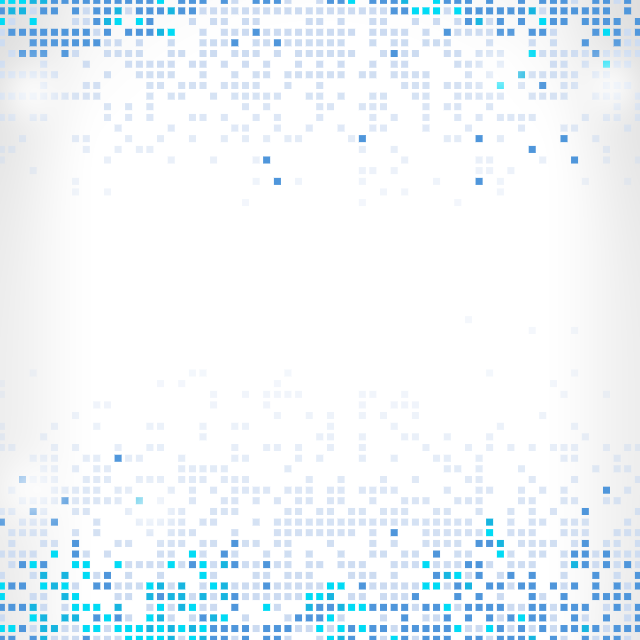
A three.js fragment shader for this background:

```glsl
// Mosaic of small blue and cyan squares that thins out from the top and bottom
// edges towards a white middle, over a soft grey vignette with white glows.
// A jitter-free grid is filled by hashed chance; bumps shape the vivid clusters.
varying vec2 vUv;

const vec2 PITCH = vec2(0.01659, 0.01664);
const vec2 FIRST_CELL = vec2(0.002, 0.0004);
const float HALF_SIDE = 0.0055;
const float SOFTNESS = 0.0008;

const vec3 PALE = vec3(0.80, 0.86, 0.945);
const vec3 BLUE = vec3(0.31, 0.59, 0.86);
const vec3 TEAL = vec3(0.09, 0.71, 0.88);
const vec3 CYAN = vec3(0.0, 0.86, 0.96);

float hash(vec2 p) {
  return fract(sin(dot(p, vec2(127.1, 311.7))) * 43758.5453);
}

float bump(float x, float center, float width) {
  float d = (x - center) / width;
  return exp(-d * d);
}

float blob(vec2 p, vec2 center, float radius) {
  vec2 d = (p - center) / radius;
  return exp(-dot(d, d));
}

float squareMask(vec2 offset, float halfSide) {
  vec2 d = abs(offset) - halfSide;
  return 1.0 - smoothstep(-SOFTNESS, SOFTNESS, max(d.x, d.y));
}

// Reach of the vivid squares inwards from each edge
float topReach(float x) {
  return 0.015 + 0.10 * bump(x, 0.07, 0.10) + 0.07 * bump(x, 0.24, 0.04)
    + 0.04 * bump(x, 0.69, 0.05) + 0.09 * bump(x, 0.82, 0.05)
    + 0.09 * bump(x, 0.95, 0.08);
}

float bottomReach(float x) {
  return 0.05 + 0.15 * bump(x, 0.10, 0.11) + 0.11 * bump(x, 0.32, 0.07)
    + 0.05 * bump(x, 0.52, 0.05) + 0.10 * bump(x, 0.69, 0.06)
    + 0.14 * bump(x, 0.78, 0.04) + 0.15 * bump(x, 0.92, 0.08);
}

// Likelihood of cyan among the vivid squares
float cyanShare(vec2 p) {
  float top = blob(p, vec2(0.02, 0.99), 0.05) + blob(p, vec2(0.23, 0.93), 0.06)
    + blob(p, vec2(0.68, 0.98), 0.05) + blob(p, vec2(0.81, 0.91), 0.04);
  float bottom = blob(p, vec2(0.10, 0.08), 0.09) + blob(p, vec2(0.30, 0.10), 0.06)
    + blob(p, vec2(0.25, 0.02), 0.08) + blob(p, vec2(0.53, 0.04), 0.06)
    + blob(p, vec2(0.68, 0.12), 0.05) + blob(p, vec2(0.77, 0.19), 0.04);
  return min(0.06 + 0.85 * (top + bottom), 0.92);
}

float whiteGlow(vec2 p) {
  float glow = blob(p, vec2(0.05, 0.855), 0.045) + blob(p, vec2(0.955, 0.865), 0.045)
    + 0.8 * blob(p, vec2(0.78, 0.89), 0.04) + blob(p, vec2(0.05, 0.235), 0.05)
    + blob(p, vec2(0.235, 0.205), 0.045);
  return min(0.7 * glow, 0.8);
}

vec3 backdrop(vec2 p) {
  float side = smoothstep(0.68, 1.02, abs(p.x - 0.5) * 2.0);
  float corner = smoothstep(0.7, 1.1, length((p - vec2(0.5, 0.35)) * vec2(1.5, 1.2)));
  return vec3(1.0 - 0.065 * side - 0.065 * corner);
}

// Colour and opacity of one grid cell
vec4 cellColor(vec2 cell, vec2 center) {
  bool upper = center.y > 0.5;
  float depth = max(upper ? 1.0 - center.y : center.y, 0.0);
  float extent = upper ? 0.345 : 0.44;
  float reach = upper ? topReach(center.x) : bottomReach(center.x);

  // Every second row is a little fuller
  float fade = max(1.0 - depth / extent, 0.0);
  float parity = mod(cell.y, 2.0) * 2.0 - 1.0;
  float density = (upper ? 0.82 : 0.93) * fade + 0.12 * parity * fade;
  float present = step(hash(cell), density);

  float vividShare = 0.72 * (1.0 - smoothstep(0.6 * reach, 1.2 * reach, depth));
  float strayShare = 0.025 * step(depth, 0.32);
  float vivid = step(hash(cell + 17.3), max(vividShare, strayShare));

  float cyanish = step(hash(cell + 41.7), cyanShare(center));
  vec3 bright = mix(TEAL, CYAN, step(0.45, hash(cell + 73.1)));
  vec3 accent = mix(BLUE, bright, cyanish);
  float paleOpacity = mix(0.22, 1.0, smoothstep(0.0, 0.85, fade));
  return vec4(mix(PALE, accent, vivid), present * mix(paleOpacity, 1.0, vivid));
}

void main() {
  // Rows are counted down from the top edge
  vec2 gridPos = vec2(vUv.x, 1.0 - vUv.y) - FIRST_CELL;
  vec2 cell = floor(gridPos / PITCH + 0.5);
  vec2 offset = gridPos - cell * PITCH;
  vec2 center = cell * PITCH + FIRST_CELL;
  center.y = 1.0 - center.y;

  vec4 tile = cellColor(cell, center);
  vec3 color = mix(backdrop(vUv), tile.rgb, tile.a * squareMask(offset, HALF_SIDE));
  color = mix(color, vec3(1.0), whiteGlow(vUv));
  gl_FragColor = vec4(color, 1.0);
}
```
